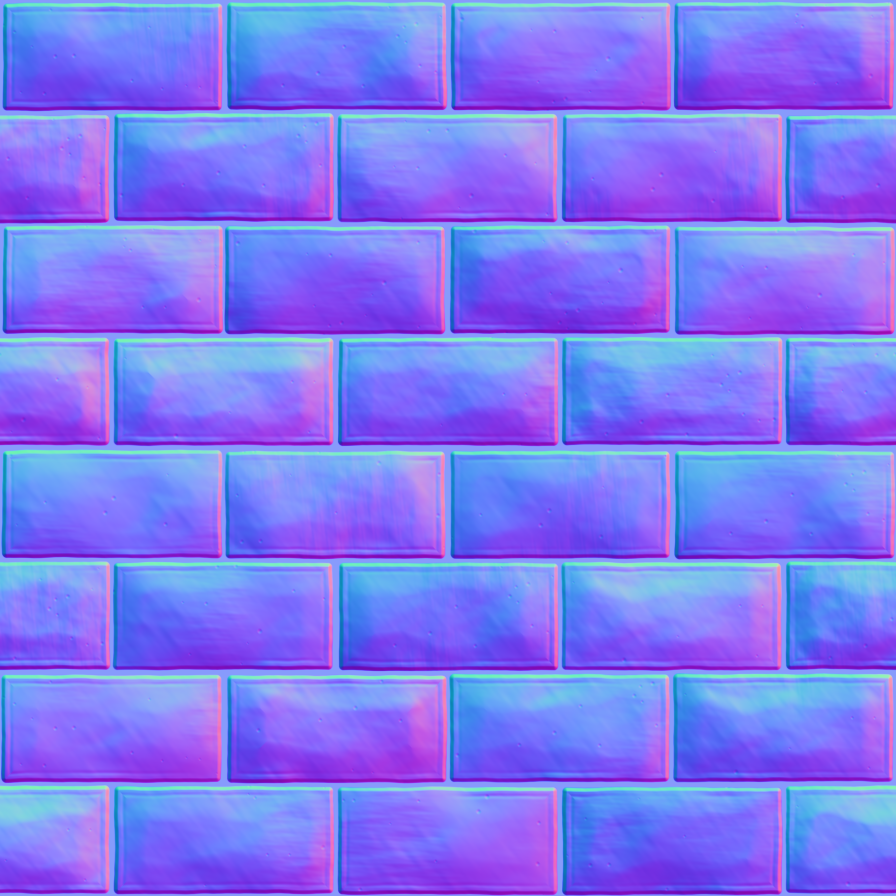
A three.js fragment shader for this texture map:

```glsl
// Tangent-space normal map of a running-bond wall: 4 x 8 pillowed, worn bricks.
// Each brick is a height field (dome, lip, bevel, sine waves, cellular pits);
// its slope is taken by central differences and packed into a colour.
varying vec2 vUv;

// Lengths are in row heights: one brick cell is 2 wide and 1 high.
const vec2 GRID = vec2(4.0, 8.0);
const float JOINT_HALF = 0.03;
const float CORNER = 0.03;
const float BEVEL_WIDTH = 0.036;
const float BEVEL_HEIGHT = 0.042;
const float LIP_CORNER = 0.3;
const float LIP_HEIGHT = 0.06;
const float GROOVE_DEPTH = 0.006;
const vec2 DOME = vec2(0.08, 0.38);
const float LUMP_HEIGHT = 0.035;
const float ROUGHNESS = 0.009;
const float STREAK_HEIGHT = 0.007;
const float PIT_DEPTH = 0.006;
const float BRICK_TILT = 0.36;
const vec2 LEAN = vec2(0.02, 0.08);
const vec2 MORTAR_TILT = vec2(0.06, 0.22);
const float SAMPLE_STEP = 0.008;

float hash(vec2 p) {
  return fract(sin(dot(p, vec2(127.1, 311.7))) * 43758.5);
}

vec2 hash2(vec2 p) {
  return vec2(hash(p), hash(p + 19.7));
}

// Layered, rotated sines, each bent by its cross axis.
float waves(vec2 p, float seed) {
  float sum = 0.0;
  float amp = 0.5;
  for (int i = 0; i < 5; i++) {
    p = mat2(0.8, 0.6, -0.6, 0.8) * p * 1.7 + seed;
    sum += amp * sin(p.x + 1.4 * sin(p.y + 0.5 * p.x));
    amp *= 0.55;
  }
  return sum;
}

// Cellular noise: sparse round dents of random size.
float pits(vec2 p, float seed) {
  vec2 cell = floor(p);
  float dent = 0.0;
  for (int y = -1; y <= 1; y++) {
    for (int x = -1; x <= 1; x++) {
      vec2 c = cell + vec2(float(x), float(y));
      float size = 0.1 + 0.14 * hash(c + seed + 5.3);
      float present = step(0.92, hash(c + seed));
      float r = length(c + hash2(c + seed + 2.1) - p);
      dent = max(dent, present * size * 4.0 * smoothstep(size, 0.0, r));
    }
  }
  return dent;
}

// Signed distance to the brick rectangle with rounded corners.
float roundedBrick(vec2 q, float corner) {
  vec2 b = abs(q) - vec2(1.0, 0.5) + JOINT_HALF + corner;
  return length(max(b, 0.0)) + min(max(b.x, b.y), 0.0) - corner;
}

// Slightly shifted and ragged brick edge, negative inside.
float outline(vec2 q, vec2 id) {
  vec2 jitter = (hash2(id + 3.0) - 0.5) * 0.02;
  float ragged = 0.007 * waves(q * 3.5, 30.0 * hash(id));
  return roundedBrick(q - jitter, CORNER) + ragged;
}

float height(vec2 q, vec2 id) {
  float seed = 30.0 * hash(id + 7.0);
  float wear = hash(id + 11.0);
  float d = outline(q, id);
  float broad = waves(q * 1.6, seed);

  // Pillow shape, random lean and a few wide lumps
  vec2 w = q + 0.04 * broad;
  float h = -DOME.x * pow(abs(w.x), 4.0) - DOME.y * w.y * w.y;
  h += dot(q, (hash2(id + 13.0) - 0.5) * BRICK_TILT + LEAN);
  h += LUMP_HEIGHT * sin(q.x * 4.0 + seed + 0.8 * broad) * sin(q.y * 4.5 + 2.0 * seed);

  // Bevelled edge, broken inner groove and rounded worn lip
  float bevel = BEVEL_HEIGHT * (0.95 + 0.3 * broad);
  h += bevel * smoothstep(0.01, 0.01 - BEVEL_WIDTH, d);
  float groove = (d + 0.07) / 0.018;
  h -= GROOVE_DEPTH * (0.6 + 0.8 * broad) * exp(-groove * groove);
  float lip = roundedBrick(q, LIP_CORNER) + 0.09 * broad;
  h += LIP_HEIGHT * (0.3 + 0.8 * wear) * smoothstep(-0.03, -0.28, lip);

  // Surface wear: undulation, streaks across or down, pits
  h += ROUGHNESS * (0.4 + wear) * waves(q * 3.0, seed + 4.0);
  vec2 grain = hash(id + 17.0) < 0.4 ? vec2(7.0, 1.2) : vec2(1.2, 6.0);
  float patchMask = smoothstep(-0.1, 0.6, waves(q * 1.2, seed + 9.0));
  h += STREAK_HEIGHT * patchMask * waves(q * grain, seed + 2.0);
  return h - PIT_DEPTH * pits(q * 9.0, floor(seed));
}

void main() {
  // Running bond: every other row shifts by half a brick
  vec2 p = vUv * GRID;
  p.x += 0.5 * (1.0 - mod(floor(p.y), 2.0));
  vec2 id = mod(floor(p), GRID);
  vec2 q = (fract(p) - 0.5) * vec2(2.0, 1.0);

  // Downhill slope of the brick, blended into the mortar
  vec2 e = vec2(SAMPLE_STEP, 0.0);
  vec2 slope = vec2(height(q - e.xy, id) - height(q + e.xy, id),
                    height(q - e.yx, id) - height(q + e.yx, id));
  slope /= 2.0 * SAMPLE_STEP;
  slope = mix(slope, MORTAR_TILT, smoothstep(0.002, 0.018, outline(q, id)));

  vec3 normal = normalize(vec3(slope, 1.0));
  gl_FragColor = vec4(normal * 0.5 + 0.5, 1.0);
}
```
